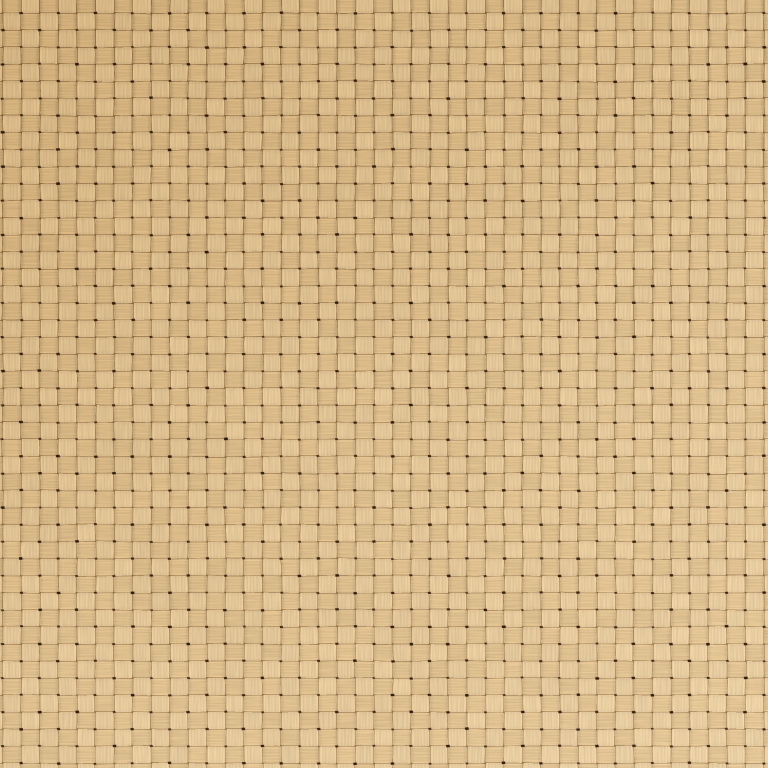
Give the GLSL for this texture, as a Shadertoy shader.

```glsl
// Plain weave of flat straw strands with fine fibres, thin seams and small dark gaps.

const vec2 STRANDS = vec2(41.36, 45.05);   // repeats across and down
const vec2 SHIFT = vec2(0.14, 0.77);       // position of the first seams
const vec3 WARP = vec3(0.908, 0.806, 0.638);
const vec3 WEFT = vec3(0.882, 0.768, 0.585);
const vec3 SEAM = vec3(0.530, 0.385, 0.220);
const vec3 GAP = vec3(0.180, 0.110, 0.060);
const int SAMPLES = 3;

float hash(vec2 p) {
    vec3 q = fract(vec3(p.xyx) * 0.1031);
    q += dot(q, q.yzx + 33.33);
    return fract((q.x + q.y) * q.z);
}

vec2 gradient(vec2 cell) {
    float angle = 6.2832 * hash(cell);
    return vec2(cos(angle), sin(angle));
}

float gradientNoise(vec2 p) {
    vec2 i = floor(p), f = fract(p);
    vec2 u = f * f * f * (f * (f * 6.0 - 15.0) + 10.0);
    vec2 e = vec2(0.0, 1.0);
    float low = mix(dot(gradient(i), f), dot(gradient(i + e.yx), f - e.yx), u.x);
    float high = mix(dot(gradient(i + e.xy), f - e.xy), dot(gradient(i + e.yy), f - e.yy), u.x);
    return mix(low, high, u.y);
}

// Slight bending of the strands, in units of one strand.
vec2 bend(vec2 p) {
    return 0.07 * vec2(gradientNoise(p * vec2(0.9, 0.3) + 7.0),
                       gradientNoise(p * vec2(0.3, 0.9) + 41.0));
}

// Fibres run along the strand; q = (along, across).
float fibres(vec2 q, float seed) {
    float lines = sin(6.2832 * 6.0 * q.y + seed * 6.0);
    float grain = gradientNoise(vec2(q.x * 0.7 + seed * 31.0, q.y * 9.0 + seed * 57.0));
    return 0.018 * lines + 0.060 * grain;
}

// Visible piece of one strand; q = (along, across), each from -0.5 to 0.5.
vec3 strand(vec2 q, vec3 base, float endShade, float seed, float contrast) {
    vec2 a = abs(q) * 2.0;
    float dive = smoothstep(0.50, 1.0, a.x);
    float rim = smoothstep(0.62, 0.80, a.y) * (1.0 - smoothstep(0.82, 0.94, a.y));
    float light = 1.0 + fibres(q, seed) + 0.025 * (seed - 0.5);
    light += 0.022 * rim - contrast * endShade * dive;
    vec3 color = base * light;

    // Uneven thin seams along the sides, wider towards the ends.
    float wear = gradientNoise(vec2(q.x * 1.5 + seed * 23.0, sign(q.y) * 3.3 + seed * 71.0));
    float halfWidth = 0.470 - 0.014 * pow(a.x, 4.0) + 0.020 * wear;
    float side = smoothstep(halfWidth - 0.010, halfWidth + 0.010, abs(q.y));
    return mix(color, SEAM, side * clamp(0.45 + 0.35 * contrast + 0.5 * wear, 0.0, 1.0));
}

// Dark opening at alternate crossings of the seams.
float opening(vec2 p) {
    vec2 corner = floor(p + 0.5);
    float open = mod(corner.x + corner.y, 2.0);
    float wear = hash(corner + 19.0);
    vec2 size = vec2(0.080, 0.058) * mix(0.5, 0.75 + 0.4 * wear, open);
    vec2 d = abs(p - corner) - size;
    float dist = length(max(d, 0.0)) + min(max(d.x, d.y), 0.0);
    return (1.0 - smoothstep(-0.02, 0.03, dist)) * mix(0.20, 0.75 + 0.25 * wear, open);
}

vec3 weave(vec2 uv) {
    vec2 p = uv * STRANDS - SHIFT;
    p += bend(p);
    vec2 cell = floor(p);
    vec2 q = fract(p) - 0.5;
    float seed = hash(cell + 3.0);
    float contrast = mix(1.35, 0.65, uv.y);

    // The two directions take turns on top.
    bool weftOnTop = mod(cell.x + cell.y, 2.0) > 0.5;
    vec3 color = weftOnTop
        ? strand(q, WEFT, 0.090, seed, contrast)
        : strand(q.yx, WARP, 0.035, seed, contrast);
    color = mix(color, GAP, opening(p));

    // Broad light: warmer and dimmer at the upper left.
    float shade = 0.55 * (1.0 - uv.x) * (1.0 - 0.4 * uv.y) + 0.50 * (1.0 - uv.y);
    shade += 0.12 * gradientNoise(uv * 3.0 + 11.0);
    return color * mix(vec3(1.01), vec3(0.920, 0.880, 0.805), clamp(shade, 0.0, 1.0));
}

void mainImage(out vec4 fragColor, in vec2 fragCoord) {
    // Average a small grid of samples for smooth edges.
    vec3 sum = vec3(0.0);
    for (int j = 0; j < SAMPLES; j++) {
        for (int i = 0; i < SAMPLES; i++) {
            vec2 offset = (vec2(i, j) + 0.5) / float(SAMPLES) - 0.5;
            vec2 uv = (fragCoord + offset) / iResolution.xy;
            sum += weave(vec2(uv.x, 1.0 - uv.y));
        }
    }
    fragColor = vec4(sum / float(SAMPLES * SAMPLES), 1.0);
}
```
